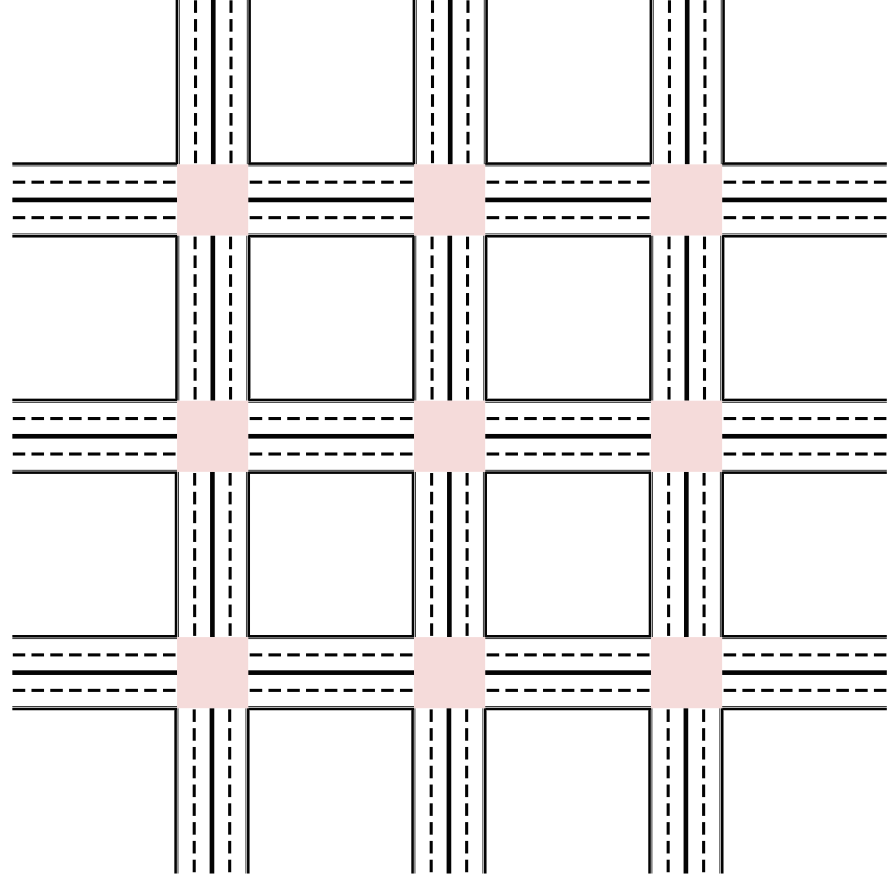
Give the GLSL for this pattern, as a Shadertoy shader.

```glsl
// A street plan of three by three crossings: dashed lanes, a solid centre line
// and double kerbs run between pale pink junction squares on white. Roads are
// box-filtered bands around the nearest grid line, clamped to three each way.

// Exact pixel coverage of a band of given width, d away from its axis.
float band(float d, float width, float px) {
    float h = 0.5 * width, r = 0.5 * px;
    return max(min(d + h, r) - max(d - h, -r), 0.0) / px;
}

// Ink of one road: across is measured from its axis, along from a crossing.
float road(float across, float along, float pitch, float px) {
    float side = abs(across);
    float fromMiddle = abs(along) - 0.5 * pitch;
    float period = 0.0214;
    float dashPhase = fromMiddle - period * round(fromMiddle / period);

    float centre = band(across, 0.0053, px);
    float lanes = band(side - 0.0202, 0.0035, px) * band(dashPhase, 0.0143, px);
    float kerb = band(side - 0.0414, 0.0029, px) + band(side - 0.0387, 0.0009, px);
    float outsideCrossing = 1.0 - band(along, 0.081, px);
    return min(centre + lanes + kerb, 1.0) * outsideCrossing;
}

void mainImage(out vec4 fragColor, in vec2 fragCoord) {
    float px = 1.0 / iResolution.y;
    vec2 p = (fragCoord - 0.5 * iResolution.xy) * px - vec2(0.0018, 0.0031);

    // Nearest of the three crossings on each axis
    vec2 pitch = vec2(0.2699, 0.2692);
    vec2 q = p - pitch * clamp(round(p / pitch), -1.0, 1.0);

    // Vertical stretches drift slightly sideways from block to block
    float drift = 0.0005 * (floor(p.y / pitch.y) + 0.5);

    // Roads stop at the outer ends of the plan
    float streets = road(q.y, q.x, pitch.x, px) * band(p.x, 0.996, px);
    float avenues = road(q.x - drift, q.y, pitch.y, px) * band(p.y, 0.996, px);
    float junction = band(q.x, 0.081, px) * band(q.y, 0.081, px);

    vec3 color = mix(vec3(1.0), vec3(0.01), max(streets, avenues));
    color = mix(color, vec3(0.96, 0.86, 0.855), junction);
    fragColor = vec4(color, 1.0);
}
```
